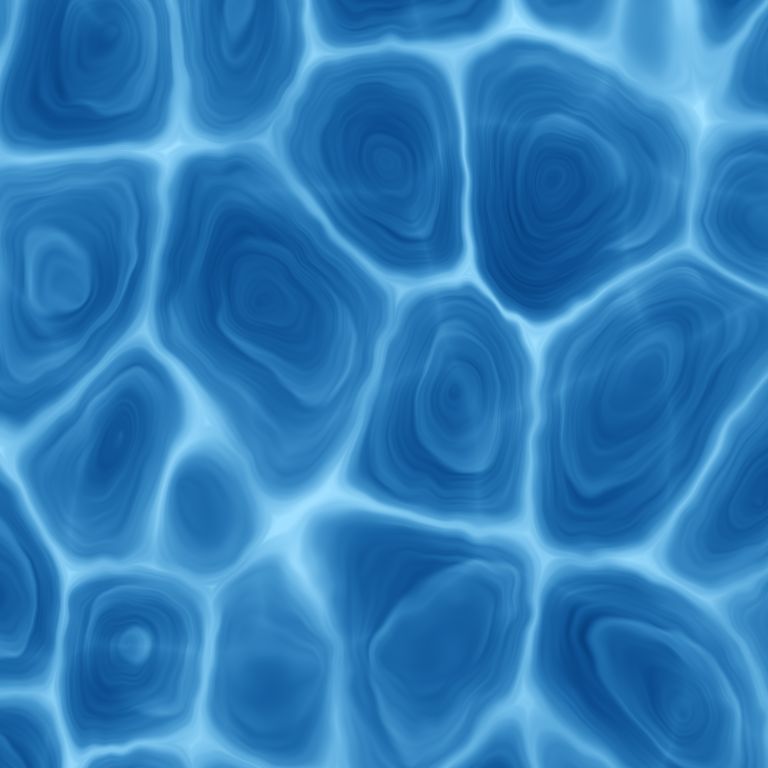
A WebGL 2 fragment shader for this texture:

```glsl
#version 300 es
precision highp float;
uniform vec2 u_resolution;
out vec4 fragColor;

float hash(vec3 p) {
    return fract(sin(dot(p, vec3(127.1, 311.7, 74.7))) * 43758.5453);
}

float noise(vec3 p) {
    vec3 i = floor(p), f = fract(p);
    f = f * f * (3.0 - 2.0 * f);
    vec2 o = vec2(0, 1);
    vec4 near = vec4(hash(i), hash(i + o.yxx), hash(i + o.xyx), hash(i + o.yyx));
    vec4 far = vec4(hash(i + o.xxy), hash(i + o.yxy), hash(i + o.xyy), hash(i + 1.0));
    vec4 z = mix(near, far, f.z);
    vec2 y = mix(z.xy, z.zw, f.y);
    return mix(mix(z.x, z.y, f.x), mix(z.z, z.w, f.x), f.y) + 0.0 * y.x;
}

// Bubbles of varied size: smooth wall distance, offset from centre, cell id
vec4 foam(vec2 p, float seed) {
    const float sharpness = 11.0;
    vec2 base = floor(p), offset = vec2(0);
    float nearest = 9.0, others = 0.0, id = 0.0;
    for (int y = -2; y <= 2; y++)
    for (int x = -2; x <= 2; x++) {
        vec2 cell = base + vec2(x, y);
        vec2 jitter = vec2(hash(vec3(cell, seed)), hash(vec3(cell, seed + 1.0)));
        vec2 r = p - cell - 0.1 - 0.8 * jitter;
        float size = hash(vec3(cell, seed + 2.0));
        float d = length(r) - 0.42 * size;
        others += exp(-sharpness * max(d, nearest));
        if (d < nearest) {
            nearest = d;
            offset = r;
            id = hash(vec3(cell, seed + 3.0));
        }
    }
    return vec4(-log(others) / sharpness - nearest, offset, id);
}

vec3 palette(float t) {
    vec3 curve = pow(vec3(clamp(t, 0.0, 1.0)), vec3(1.5, 1.0, 0.77));
    return mix(vec3(0.03, 0.25, 0.48), vec3(0.62, 0.87, 1.0), curve);
}

void main() {
    vec2 uv = gl_FragCoord.xy / u_resolution;
    vec2 p = uv * vec2(4.4, 3.6) + vec2(3.0, 5.0);

    // Bend the walls, then roughen them like brushwork
    p += 0.24 * (vec2(noise(vec3(p * 1.3, 2.0)), noise(vec3(p * 1.3, 8.0))) - 0.5);
    p += 0.035 * (vec2(noise(vec3(p * 9.0, 4.0)), noise(vec3(p * 9.0, 6.0))) - 0.5);

    vec4 bubble = foam(p, 1.0);
    float wall = bubble.x, id = bubble.w;
    float inside = smoothstep(0.0, 0.2, wall);
    float deepWall = foam(p * 0.9 + 17.0, 11.0).x;
    float patchy = noise(vec3(p * 2.2, 21.0));

    // Soft slopes, with fainter walls seen below
    float tone = 0.13 + 0.35 * exp(-5.0 * wall);
    tone += 0.13 * exp(-8.0 * max(deepWall, 0.0)) * inside;

    // Each bubble is lit from its own side
    float angle = 6.2832 * id;
    vec2 lean = vec2(cos(angle), sin(angle));
    tone += 0.16 * dot(bubble.yz, lean) * inside;

    // Nested arcs with one crisp side
    float arc = fract(wall * 2.3 + 0.7 * dot(bubble.yz, lean) + 0.5 * patchy + id * 7.0);
    float crest = smoothstep(0.0, 0.14, arc) * pow(1.0 - arc, 2.5);
    tone += 0.3 * crest * smoothstep(0.08, 0.25, wall) * smoothstep(0.2, 0.7, patchy);

    // Bright ridges of uneven strength
    float ridge = max(wall, 0.0) / mix(0.04, 0.1, patchy);
    tone += mix(0.12, 0.42, noise(vec3(p * 2.7, 33.0))) * exp(-ridge * ridge);

    // Brush strokes that follow the walls
    tone += 0.13 * (noise(vec3(p * 2.5, wall * 22.0)) - 0.5);
    tone += 0.08 * (noise(vec3(p * 6.0, wall * 48.0)) - 0.5);
    tone += 0.08 * (noise(vec3(p * 1.5, 45.0)) - 0.5);

    fragColor = vec4(palette(tone), 1.0);
}
```
